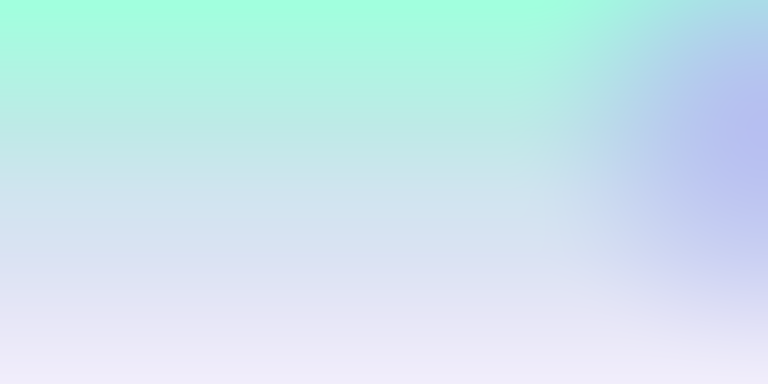
A WebGL 2 fragment shader for this background:

```glsl
#version 300 es
precision highp float;
// A soft pastel backdrop: mint at the top melts through pale blue into
// lavender white, with a wide periwinkle glow on the right edge.
// Built from a chain of vertical blends and one radial falloff.

#define GLOW_CENTER vec2(2.0, 0.68)  // in canvas heights
#define GLOW_RADIUS 0.70
#define GLOW_STRENGTH 0.86
#define GLOW_COLOR vec3(0.71, 0.72, 0.95)
#define MINT vec3(0.63, 1.00, 0.87)
#define AQUA vec3(0.745, 0.917, 0.905)
#define MIST vec3(0.815, 0.895, 0.937)
#define HAZE vec3(0.855, 0.888, 0.952)
#define LILAC vec3(0.902, 0.902, 0.967)
#define PEARL vec3(0.945, 0.932, 0.985)

uniform vec2 u_resolution;
out vec4 fragColor;

// Position of x between two stops, held at the ends.
float ramp(float start, float end, float x) {
    return clamp((x - start) / (end - start), 0.0, 1.0);
}

// Vertical gradient; depth runs from 0 at the top to 1 at the bottom.
vec3 verticalGradient(float depth) {
    vec3 color = mix(MINT, AQUA, ramp(0.015, 0.333, depth));
    color = mix(color, MIST, ramp(0.333, 0.50, depth));
    color = mix(color, HAZE, ramp(0.50, 0.667, depth));
    color = mix(color, LILAC, ramp(0.667, 0.82, depth));
    return mix(color, PEARL, ramp(0.82, 1.0, depth));
}

// Smooth round glow, full at its centre and zero at its radius.
float glow(vec2 p) {
    float falloff = 1.0 - smoothstep(0.0, GLOW_RADIUS, distance(p, GLOW_CENTER));
    return GLOW_STRENGTH * falloff;
}

void main() {
    vec2 uv = gl_FragCoord.xy / u_resolution;
    vec2 p = vec2(uv.x * 2.0, uv.y);

    vec3 color = verticalGradient(1.0 - uv.y);
    color = mix(color, GLOW_COLOR, glow(p));

    fragColor = vec4(color, 1.0);
}
```
